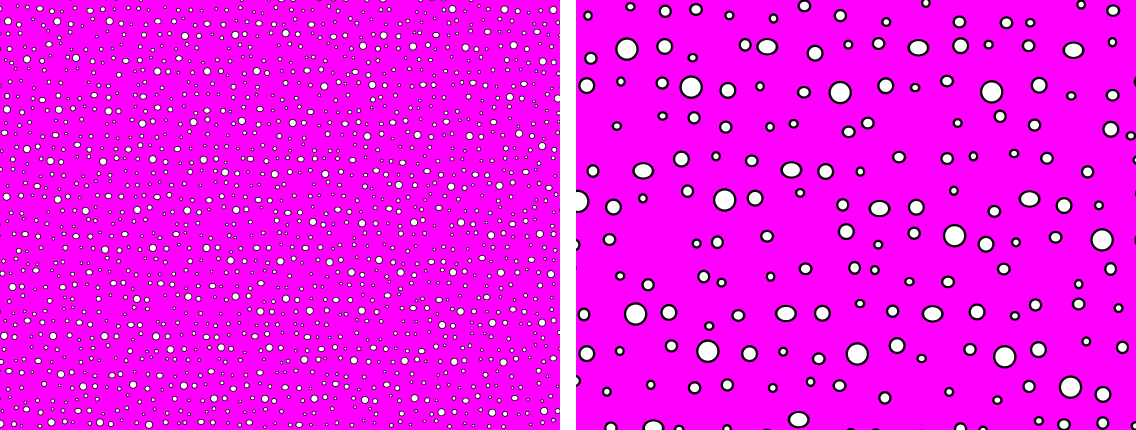
Left, the full canvas; right, a detail of the centre.
Write a Shadertoy shader that draws this pattern.

```glsl
// All lengths are fractions of the canvas height
const vec3  GROUND = vec3(1.0, 0.0, 1.0);
const vec3  FILL = vec3(1.0);
const vec3  OUTLINE = vec3(0.0);
const float CELL = 0.0292;
const float LINE_WIDTH = 0.0018;
const float CELL_MARGIN = 0.0013;
const float BIG_RADIUS = 0.0073;
const float OVAL_RADIUS = 0.0058;
const float MEDIUM_RADIUS = 0.0048;
const float SMALL_RADIUS = 0.0034;
const float TINY_RADIUS = 0.0021;
const float OVAL_STRETCH = 1.13;
const float STRETCH_SPREAD = 0.12;
const float KIND_NOISE = 0.04;
const vec2  SPREAD_STEP = vec2(0.7549, 0.5698); // low-discrepancy steps

float hash(vec2 p) {
    return fract(sin(dot(p, vec2(127.1, 311.7))) * 43758.5453);
}

// Fill radius and horizontal stretch of the dot in a cell; radius 0 is empty
vec2 dotShape(vec2 cell) {
    float kind = fract(dot(cell, SPREAD_STEP) + KIND_NOISE * hash(cell + 5.3));
    float stretch = 1.0 + STRETCH_SPREAD * (hash(cell + 9.1) - 0.4);
    if (kind < 0.07) return vec2(BIG_RADIUS, 1.0);
    if (kind < 0.14) return vec2(OVAL_RADIUS, OVAL_STRETCH);
    if (kind < 0.48) return vec2(SMALL_RADIUS, stretch);
    if (kind < 0.74) return vec2(TINY_RADIUS, stretch);
    if (kind < 0.87) return vec2(MEDIUM_RADIUS, 1.0);
    if (kind < 0.95) return vec2(TINY_RADIUS, stretch);
    return vec2(0.0, 1.0);
}

// Share of a pixel covered by a shape at signed distance dist
float coverage(float dist, float pixel) {
    return clamp(0.5 - dist / pixel, 0.0, 1.0);
}

void mainImage(out vec4 fragColor, in vec2 fragCoord) {
    float pixel = 1.0 / iResolution.y;
    vec2 grid = fragCoord * pixel / CELL;

    // Slide each row sideways to break up the columns
    grid.x += hash(vec2(floor(grid.y), 17.0));
    vec2 cell = floor(grid);
    vec2 local = (fract(grid) - 0.5) * CELL;

    // Scatter the dot as far as its cell allows
    vec2 shape = dotShape(cell);
    float radius = shape.x;
    vec2 axes = vec2(shape.y, 1.0 / shape.y);
    vec2 room = 0.5 * CELL - radius * axes - LINE_WIDTH - CELL_MARGIN;
    vec2 jitter = 2.0 * vec2(hash(cell + 1.7), hash(cell + 3.9)) - 1.0;
    float dist = length((local - jitter * room) / axes) - radius;

    // White core, thin dark rim, flat ground
    float present = step(0.0001, radius);
    float inner = present * coverage(dist, pixel);
    float outer = present * coverage(dist - LINE_WIDTH, pixel);
    vec3 color = GROUND * (1.0 - outer) + OUTLINE * (outer - inner) + FILL * inner;
    fragColor = vec4(color, 1.0);
}
```
